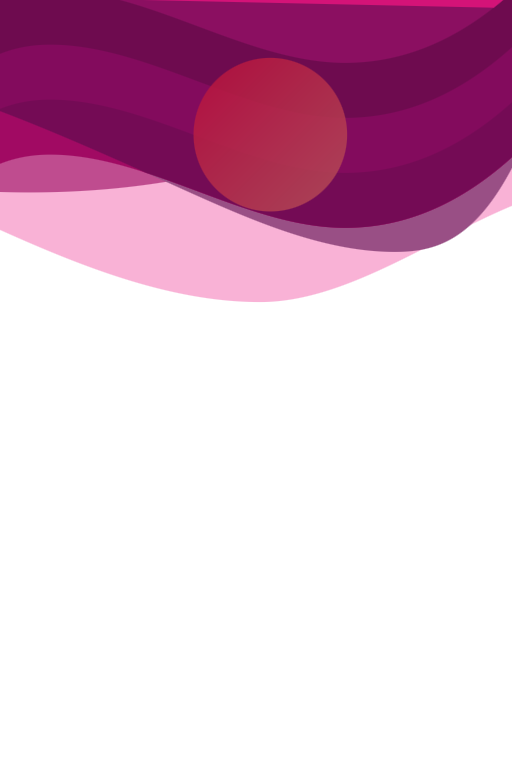
This background is drawn by a Shadertoy shader. Its source:

```glsl
// Cubic through two knots, each holding position, depth and slope
float bend(float x, vec3 a, vec3 b) {
    float span = b.x - a.x;
    float t = (x - a.x) / span;
    float s = 1.0 - t;
    return a.y * s * s * (1.0 + 2.0 * t) + b.y * t * t * (3.0 - 2.0 * t)
         + span * t * s * (a.z * s - b.z * t);
}

float curve(float x, vec3 a, vec3 b, vec3 c) {
    return x < b.x ? bend(x, a, b) : bend(x, b, c);
}

// Smooth coverage of the positive side
float cover(float d) {
    return clamp(0.5 + d / max(fwidth(d), 1e-5), 0.0, 1.0);
}

float waveEdge(float x) {
    vec3 crest = vec3(0.098, 0.302, 0.0);
    return x < crest.x ? bend(x, vec3(0.0, 0.320, -0.4), crest)
        : curve(x, crest, vec3(0.674, 0.445, 0.0), vec3(1.0, 0.307, -0.9));
}

float veilEdge(float x) {
    vec3 crossing = vec3(0.322, 0.354, 0.45);
    return x < crossing.x ? bend(x, vec3(0.0, 0.217, 0.38), crossing)
        : curve(x, crossing, vec3(0.771, 0.492, 0.0), vec3(1.0, 0.328, -1.9));
}

void mainImage(out vec4 fragColor, in vec2 fragCoord) {
    // x runs right, y runs down from the top edge
    vec2 uv = fragCoord / iResolution.xy;
    vec2 p = vec2(uv.x, 1.5 * (1.0 - uv.y));

    float wave = waveEdge(p.x);
    float veil = veilEdge(p.x);
    float pinkEdge = curve(p.x, vec3(0.0, 0.449, 0.45),
                           vec3(0.508, 0.590, 0.0), vec3(1.0, 0.402, -0.42));
    float orchidEdge = curve(p.x, vec3(0.0, 0.375, 0.03),
                             vec3(0.322, 0.3555, -0.16), vec3(1.0, 0.1, -0.5));

    // Pale hanging layers
    vec3 color = vec3(1.0);
    color = mix(color, vec3(0.975, 0.70, 0.84), cover(pinkEdge - p.y));
    color = mix(color, vec3(0.75, 0.30, 0.56), cover(orchidEdge - p.y));
    color = mix(color, vec3(0.60, 0.31, 0.52), cover(veil - p.y));
    color = mix(color, vec3(0.63, 0.04, 0.39), cover(wave - p.y));

    // Stacked copies of one wave, alternating in shade
    vec3 bands[4] = vec3[4](vec3(0.455, 0.043, 0.333), vec3(0.515, 0.045, 0.365),
                            vec3(0.43, 0.045, 0.31), vec3(0.545, 0.06, 0.38));
    for (int i = 0; i < 4; i++) {
        float edge = min(wave - 0.1074 * float(i), veil);
        color = mix(color, bands[i], cover(edge - p.y));
    }

    // Bright sliver along the top
    float sliver = min(wave - 0.322, 0.022 * (p.x - 0.28));
    color = mix(color, vec3(0.83, 0.075, 0.47), cover(sliver - p.y));

    // Translucent disc with a diagonal gradient
    vec2 q = p - vec2(0.528, 0.263);
    float diagonal = clamp(0.5 + (q.x + q.y) / 0.42, 0.0, 1.0);
    vec3 disc = mix(vec3(0.72, 0.09, 0.25), vec3(0.70, 0.27, 0.33), diagonal);
    color = mix(color, disc, 0.86 * cover(0.150 - length(q)));

    fragColor = vec4(color, 1.0);
}
```
